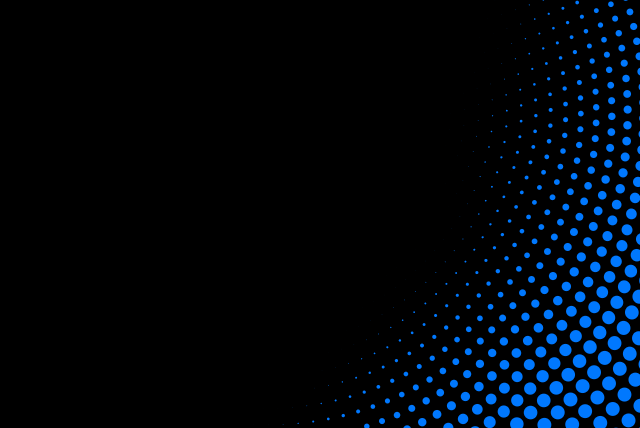
Write a Shadertoy shader that draws this background.

```glsl
#define CANVAS_HEIGHT 512.0
#define RING_CENTER vec2(320.0, 377.0)
#define MAIN_RADIUS 434.5
#define RING_DENSITY 0.0478
#define RING_SPREAD 0.00002
#define DOT_RADIUS 6.5
#define MAX_DOT_RADIUS 8.3
#define BRIGHT_ANGLE 46.0
#define DOT_COLOR vec3(0.0, 0.47, 0.995)

// Weight of the denser rings towards the right-hand axis
float axisWeight(float angle) {
    return 1.0 - smoothstep(0.0, 40.0, angle);
}

// Dot number along a ring, counted clockwise from the axis
float dotIndex(float angle, float ring) {
    float base = 0.4005 * (angle + 0.53)
               + angle * angle * (-0.00054 + 0.000003 * angle);
    float shift = 0.56 + angle * (-0.017 + 0.000075 * angle);
    return base - ring * shift + 0.007 * ring * ring;
}

// Dots per degree: the slope of dotIndex
float dotDensity(float angle, float ring) {
    return 0.4005 + angle * (-0.00108 + 0.000009 * angle)
         + ring * (0.017 - 0.00015 * angle);
}

// Dots shrink inwards and away from the bright direction
float dotRadius(float angle, float ring) {
    float away = angle - BRIGHT_ANGLE;
    float falloff = away < 0.0 ? 0.0008 : 0.0025;
    float size = DOT_RADIUS + ring * mix(0.8, 0.5, axisWeight(angle))
               - falloff * away * away;
    return min(0.5 * (size + sqrt(size * size + 1.0)), MAX_DOT_RADIUS);
}

void mainImage(out vec4 fragColor, in vec2 fragCoord) {
    float pixel = CANVAS_HEIGHT / iResolution.y;
    vec2 p = fragCoord * pixel - RING_CENTER;
    float radius = length(p);
    float angle = degrees(atan(-p.y, p.x));

    // Nearest ring
    float offset = radius - MAIN_RADIUS;
    float weight = axisWeight(angle);
    float density = RING_DENSITY + 0.0045 * weight;
    float ringPos = offset * (density - RING_SPREAD * offset) + 0.19 * weight;
    float ring = round(ringPos);

    // Nearest dot on that ring, measured in canvas units
    float index = dotIndex(angle, ring);
    float across = (ringPos - ring) / (density - 2.0 * RING_SPREAD * offset);
    float along = (index - round(index)) / dotDensity(angle, ring);
    float dist = length(vec2(across, radians(along) * radius));

    // Smooth edge, with the faintest dots dimmed
    float size = dotRadius(angle, ring);
    float cover = clamp(0.5 + (size - dist) / pixel, 0.0, 1.0);
    cover *= smoothstep(0.08, 0.9, size);
    cover *= step(-17.0, ring);
    fragColor = vec4(DOT_COLOR * cover, 1.0);
}
```
